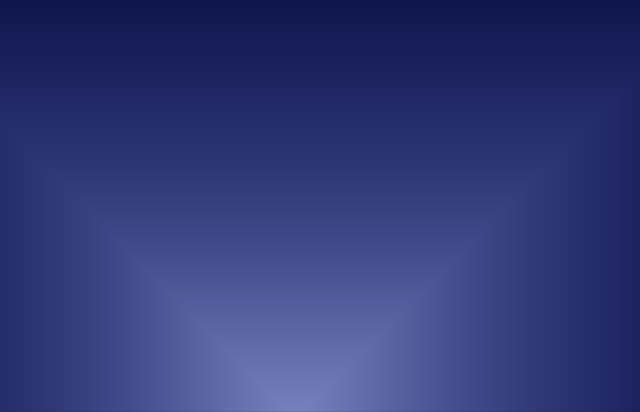
Reproduce this background procedurally as a WebGL 2 fragment shader.

```glsl
#version 300 es
precision highp float;

uniform vec2 u_resolution;
out vec4 fragColor;

// Glow placement: x as a share of the width, y as a share of the height
const vec2 GLOW_CENTER = vec2(0.462, -0.015);
const float GLOW_REACH = 1.015;
const float BASE_LINE_HEIGHT = 0.004;
const float BASE_LINE_SHADE = 0.08;

// Evenly spaced colours from the glow outward
const int STOP_COUNT = 6;
const vec3 STOPS[STOP_COUNT] = vec3[](
    vec3(0.472, 0.508, 0.745),
    vec3(0.366, 0.404, 0.650),
    vec3(0.259, 0.295, 0.546),
    vec3(0.180, 0.211, 0.456),
    vec3(0.114, 0.144, 0.382),
    vec3(0.058, 0.085, 0.306)
);

vec3 gradient(float t) {
    float position = clamp(t, 0.0, 1.0) * float(STOP_COUNT - 1);
    vec3 color = STOPS[0];
    for (int i = 1; i < STOP_COUNT; i++) {
        color = mix(color, STOPS[i], clamp(position - float(i - 1), 0.0, 1.0));
    }
    return color;
}

void main() {
    vec2 uv = gl_FragCoord.xy / u_resolution;
    float aspect = u_resolution.x / u_resolution.y;

    // Square distance field around the glow, in canvas heights
    vec2 offset = abs(uv - GLOW_CENTER) * vec2(aspect, 1.0);
    vec3 color = gradient(max(offset.x, offset.y) / GLOW_REACH);

    // Faint shade along the lower edge
    float baseLine = 1.0 - smoothstep(0.0, BASE_LINE_HEIGHT, uv.y);
    color *= 1.0 - BASE_LINE_SHADE * baseLine;

    fragColor = vec4(color, 1.0);
}
```
